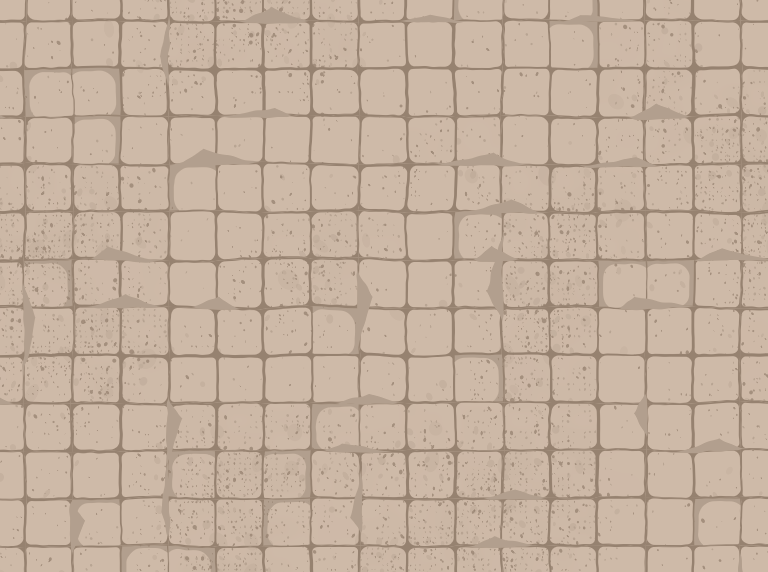
This texture is drawn by a WebGL 2 fragment shader. Its source:

```glsl
#version 300 es
precision highp float;
// Worn beige square tiles with uneven dark joints, about 16 across and 12 down.
// Each tile is a wobbly rounded box; hashed speckles, stains, broken corners
// and pointed chips along the joints are layered over it.
uniform vec2 u_resolution;
out vec4 fragColor;

const float TILES_ACROSS = 16.09;
const vec2 GRID_OFFSET = vec2(0.476, 0.455);
const vec3 TILE = vec3(0.81, 0.73, 0.66);
const vec3 WORN = vec3(0.70, 0.625, 0.555);
const vec3 JOINT = vec3(0.59, 0.51, 0.44);

float hash(vec2 p) {
  return fract(sin(dot(p, vec2(127.1, 311.7))) * 43758.545);
}

vec2 hash2(vec2 p) {
  return vec2(hash(p), hash(p + 57.3));
}

float noise(vec2 p) {
  vec2 i = floor(p), f = fract(p);
  f = f * f * (3.0 - 2.0 * f);
  return mix(mix(hash(i), hash(i + vec2(1, 0)), f.x),
             mix(hash(i + vec2(0, 1)), hash(i + vec2(1, 1)), f.x), f.y);
}

vec2 wobble(vec2 p, float amount) {
  return amount * (vec2(noise(p), noise(p + 31.7)) - 0.5);
}

float fill(float d, float px) {
  return clamp(0.5 - d / px, 0.0, 1.0);
}

float roundedBox(vec2 p, vec2 halfSize, float radius) {
  vec2 d = abs(p) - halfSize + radius;
  return length(max(d, 0.0)) + min(max(d.x, d.y), 0.0) - radius;
}

// Share of dirt on a tile, gathered in clusters of neighbouring tiles
float dirt(vec2 p) {
  vec2 id = floor(p);
  float cluster = smoothstep(0.42, 0.85, noise(id * 0.43 + 8.0));
  float patchy = smoothstep(0.2, 0.7, noise(p * 2.2 + 4.0));
  return (0.06 + cluster * (0.45 + 0.55 * hash(id + 3.0))) * (0.3 + 0.7 * patchy);
}

// One layer of scattered ellipses, at most one per cell
float speckles(vec2 q, float scale, float density, float size, float seed, float px) {
  vec2 id = floor(q * scale);
  vec2 centre = id + 0.35 + 0.3 * hash2(id + seed);
  float present = step(hash(id + seed + 9.0), density * dirt(centre / scale));
  float angle = 0.9 + 1.6 * hash(id + seed + 21.0);
  vec2 axis = vec2(cos(angle), sin(angle));
  vec2 d = q * scale - centre;
  d = vec2(dot(d, axis), dot(d, vec2(-axis.y, axis.x)));
  d.y *= 1.0 + hash(id + seed + 33.0);
  float radius = size * (0.35 + 0.65 * hash(id + seed + 45.0));
  return present * fill((length(d) - radius) / scale, px);
}

// Pointed flake lying along a joint, p.x along it and p.y across it
float chip(vec2 p, vec2 reach, float height) {
  float t = clamp(1.0 - abs(p.x) / (p.x < 0.0 ? reach.x : reach.y), 0.0, 1.0);
  float top = height * (0.7 * t * t + 0.3 * smoothstep(0.0, 0.7, t));
  float base = 0.035 * smoothstep(0.0, 0.3, t);
  return max(p.y - top, -p.y - base);
}

float chips(vec2 q) {
  float d = 1.0;
  for (int i = 0; i < 36; i++) {
    vec2 cell = vec2(i % 6, i / 6);
    vec2 r = hash2(cell + 12.0), s = hash2(cell + 71.0);
    vec2 joint = floor((cell + r) * vec2(2.8, 2.1)) + 0.5;
    bool upright = s.x > 0.66;
    joint += (upright ? vec2(0.5, r.y - 0.5) : vec2(r.x - 0.5, 0.5));
    vec2 p = q - joint;
    if (upright) p = p.yx * vec2(1.0, s.y > 0.5 ? 1.0 : -1.0);
    vec2 reach = 0.35 + vec2(0.5, 1.1) * hash2(cell + 93.0);
    if (s.y > 0.6) reach = reach.yx;
    d = min(d, chip(p, reach, 0.1 + 0.22 * hash(cell + 15.0)));
  }
  return d;
}

void main() {
  vec2 q = gl_FragCoord.xy / u_resolution.x * TILES_ACROSS + GRID_OFFSET;
  float px = TILES_ACROSS / u_resolution.x;
  vec2 w = q + wobble(q * 0.9, 0.07) + wobble(q * 6.0, 0.022);
  vec2 id = floor(w), p = fract(w) - 0.5;

  // Tile face; a few are broken at one upper corner down to a worn layer
  float broken = step(0.92, hash(id + 6.0));
  float side = sign(hash(id + 17.0) - 0.5);
  vec2 halfSize = 0.463 + 0.02 * hash2(id + 40.0);
  float radius = mix(0.08, 0.17, hash(id + 28.0));
  float face = roundedBox(p, halfSize, radius);
  float slab = roundedBox(p, vec2(0.485), 0.01);
  float inset = roundedBox(p - vec2(side * 0.09, -0.06), vec2(0.485), 0.3);

  // Faint stains and speckles of three sizes on the face
  vec3 surface = mix(TILE, WORN, 0.13 * dirt(q));
  surface = mix(surface, WORN, 0.2 * speckles(q, 1.3, 0.9, 0.32, 5.0, px));
  surface = mix(surface, WORN, 0.35 * speckles(q + 0.4, 3.0, 0.9, 0.3, 14.0, px));
  surface = mix(surface, WORN, 0.8 * speckles(q, 9.0, 0.8, 0.28, 23.0, px));

  vec3 color = mix(JOINT, WORN, broken * fill(slab, px));
  color = mix(color, surface, fill(mix(face, max(slab, inset), broken), px));

  // Dark pits and joint chips lie over both tile and joint
  color = mix(color, JOINT, 0.75 * speckles(q + 0.2, 6.0, 0.5, 0.3, 36.0, px));
  color = mix(color, JOINT, 0.7 * speckles(q + 0.7, 12.0, 0.4, 0.33, 52.0, px));
  color = mix(color, WORN, fill(chips(q + wobble(q * 4.0, 0.05) + wobble(q * 0.9, 0.07)), px));
  fragColor = vec4(color, 1.0);
}
```
